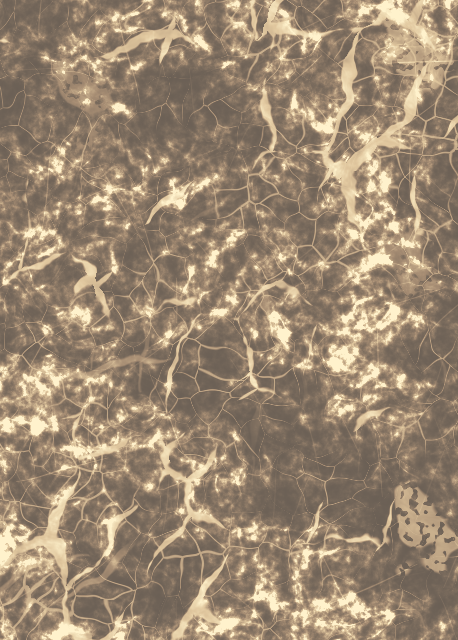
A WebGL 1 fragment shader for this texture:

```glsl
precision highp float;
uniform vec2 u_resolution;

// Palette, dark stone to ivory vein
const vec3 UMBER = vec3(0.415, 0.372, 0.332);
const vec3 TAN = vec3(0.65, 0.55, 0.45);
const vec3 GOLD = vec3(0.88, 0.78, 0.62);
const vec3 IVORY = vec3(1.0, 0.95, 0.80);
// Tone and texture
const float BASE_TONE = 0.19;
const float HAZE = 0.55;
const float MOTTLE = 0.55;
const float GRAIN = 0.36;
// Veins
const float VEIN_WIDTH = 0.095;
const float HAIR_WIDTH = 0.032;
const float LEAN = 1.15;

vec2 hash2(vec2 c) {
  vec3 v = fract(c.xyx * vec3(0.1031, 0.1030, 0.0973));
  v += dot(v, v.yzx + 33.33);
  return fract((v.xx + v.yz) * v.zy);
}

float corner(vec2 cell, vec2 offset) {
  float a = 6.2832 * hash2(cell).x;
  return dot(vec2(cos(a), sin(a)), offset);
}

// Gradient noise, deviation near 0.2
float noise(vec2 p) {
  vec2 i = floor(p), f = fract(p), e = vec2(1.0, 0.0);
  vec2 u = f * f * f * (f * (f * 6.0 - 15.0) + 10.0);
  return mix(mix(corner(i, f), corner(i + e, f - e), u.x),
             mix(corner(i + e.yx, f - e.yx), corner(i + 1.0, f - 1.0), u.x), u.y);
}

// Layered noise, scaled to a deviation near one
float fbm(vec2 p) {
  float sum = 0.0, amp = 4.2;
  for (int k = 0; k < 4; k++) {
    sum += amp * noise(p);
    p = mat2(1.6, 1.2, -1.2, 1.6) * p + 7.3;
    amp *= 0.55;
  }
  return sum;
}

// Distance to the nearest border between random cells
float cellEdge(vec2 q) {
  vec2 i = floor(q), near = vec2(9.0), next = vec2(9.0);
  for (int y = -1; y <= 1; y++) for (int x = -1; x <= 1; x++) {
    vec2 c = i + vec2(x, y);
    vec2 r = c + hash2(c) - q;
    if (dot(r, r) < dot(near, near)) { next = near; near = r; }
    else if (dot(r, r) < dot(next, next)) next = r;
  }
  return 0.5 * (dot(next, next) - dot(near, near)) / max(length(next - near), 0.05);
}

// Scattered tapering slivers
float strands(vec2 q, float width, float aa) {
  float cover = 0.0;
  for (int y = -1; y <= 1; y++) for (int x = -1; x <= 1; x++) {
    vec2 c = floor(q) + vec2(x, y), h = hash2(c + 31.0), g = hash2(c + 57.0);
    float angle = LEAN + (g.x - 0.5) * 2.2, reach = 0.3 + 0.55 * g.y;
    vec2 dir = vec2(cos(angle), sin(angle)), r = q - c - h;
    float along = clamp(dot(r, dir), -reach, reach);
    float w = width * (1.0 - 0.8 * abs(along) / reach);
    float d = length(r - dir * along);
    cover = max(cover, (1.0 - smoothstep(w - aa, w + aa, d)) * h.y);
  }
  return cover;
}

// Angular pale flakes: x is cover, y is tone
vec2 flakes(vec2 q, float rough) {
  vec2 best = vec2(0.0);
  for (int y = -1; y <= 1; y++) for (int x = -1; x <= 1; x++) {
    vec2 c = floor(q) + vec2(x, y), h = hash2(c + 83.0);
    vec2 r = q - c - 0.2 - 0.6 * h;
    r = abs(vec2(0.85 * r.x + 0.5 * r.y, 0.85 * r.y - 0.5 * r.x));
    float d = max(1.2 * r.x + 0.5 * r.y, r.y) + rough;
    float cover = (1.0 - smoothstep(0.19, 0.235, d)) * step(0.5, h.x);
    if (cover > best.x) best = vec2(cover, 0.3 + 0.5 * h.y);
  }
  return best;
}

float spot(vec2 p, vec2 centre, float radius) {
  vec2 r = (p - centre) / radius;
  return exp(-dot(r, r));
}

void main() {
  vec2 p = gl_FragCoord.xy / u_resolution.y;
  float px = 1.0 / u_resolution.y;
  vec2 bend = vec2(noise(p * 9.0), noise(p * 9.0 + 40.0));
  vec2 curl = vec2(noise(p * 30.0 + 11.0), noise(p * 30.0 + 71.0));
  vec2 w = p + 0.035 * bend + 0.010 * curl;

  // Regions rich in veins, and regions of shadow
  float rich = spot(p, vec2(0.58, 0.87), 0.22) + spot(p, vec2(0.10, 0.09), 0.22)
             + 0.5 * spot(p, vec2(0.32, 0.45), 0.20);
  float shade = spot(w, vec2(0.04, 0.87), 0.11) + spot(w, vec2(0.67, 0.24), 0.12)
              + spot(w, vec2(0.52, 0.58), 0.11) + 0.8 * spot(w, vec2(0.34, 0.80), 0.09)
              + 0.8 * spot(w, vec2(0.40, 0.21), 0.09) + 0.7 * spot(w, vec2(0.20, 0.42), 0.08);

  // Vein networks
  vec2 q = vec2(w.x - 0.35 * w.y, w.y) * vec2(9.0, 5.5);
  float d = cellEdge(q) + 0.03 * noise(p * 75.0);
  float width = VEIN_WIDTH * (rich + 1.8 * noise(p * 8.0 + 5.0) - 0.42);
  float vein = 1.0 - smoothstep(width - 9.0 * px, width + 9.0 * px, d);
  float hairWidth = HAIR_WIDTH * (rich + 2.0 * noise(p * 11.0 + 23.0) - 0.1);
  float hair = 1.0 - smoothstep(hairWidth - 17.0 * px, hairWidth + 17.0 * px, cellEdge(w * 24.0));
  float sliver = strands(w * 7.0, 0.045, 8.0 * px) * smoothstep(-0.15, 0.3, noise(p * 6.0 + 61.0));
  float fibre = strands((p + 0.012 * bend) * 11.0, 0.010, 9.0 * px);

  // Mottled stone: sums of noise in log tone
  float pores = cellEdge((p + 0.004 * curl) * 80.0);
  float worms = 1.0 - smoothstep(0.015, 0.075, abs(noise(w * 23.0 + 3.0)));
  float mottle = fbm(w * 26.0);
  float z = HAZE * fbm(w * 4.5 + 2.0) + MOTTLE * mottle + GRAIN * fbm(p * 62.0 + 9.0);
  z += 0.7 * (0.22 - pores) + 0.65 * worms * smoothstep(-0.2, 0.2, noise(p * 10.0 + 90.0));
  z += 0.55 * rich * (0.5 + exp(-9.0 * d)) - 1.15 * shade;
  float tone = BASE_TONE * exp(z);

  // Porous flakes, then veins on top
  vec2 flake = flakes(w * 4.0, 0.22 * noise(p * 24.0));
  float holes = smoothstep(-0.22, -0.08, noise(p * 72.0) + 0.5 * noise(p * 130.0));
  tone = mix(tone, flake.y + 0.04 * mottle, 0.8 * flake.x * holes);
  tone += 0.4 * fibre * (1.0 - 0.7 * min(shade, 1.0));
  tone = mix(tone, 0.68 + 0.05 * mottle, 0.65 * sliver);
  tone = mix(tone, 0.82, 0.7 * hair);
  tone = mix(tone, 0.9 + 0.06 * mottle, 0.92 * vein);

  vec3 color = mix(UMBER, TAN, clamp(tone / 0.4, 0.0, 1.0));
  color = mix(color, GOLD, clamp((tone - 0.4) / 0.4, 0.0, 1.0));
  color = mix(color, IVORY, clamp((tone - 0.8) / 0.25, 0.0, 1.0));
  gl_FragColor = vec4(color, 1.0);
}
```
